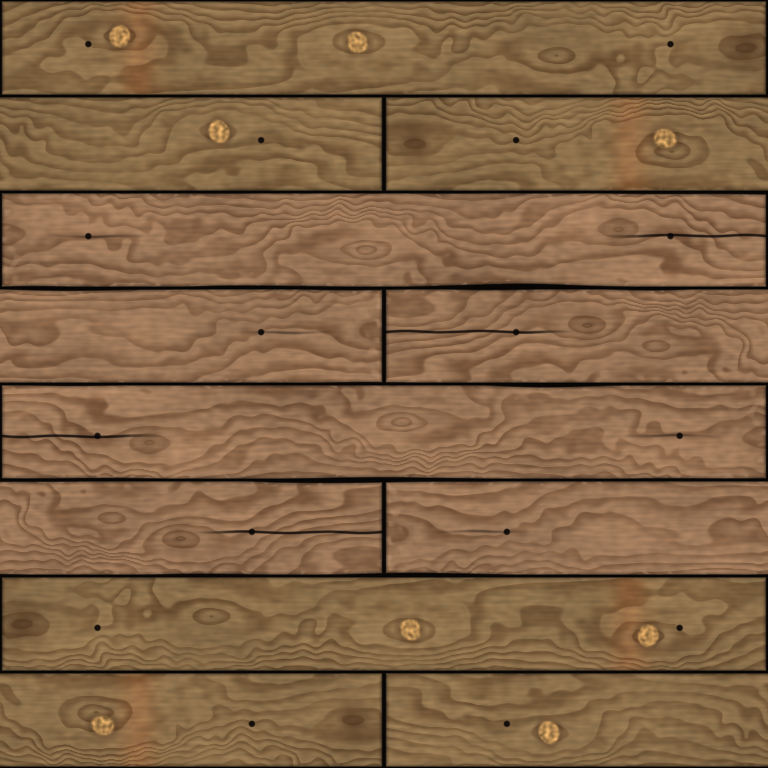
A WebGL 2 fragment shader for this texture:

```glsl
#version 300 es
precision highp float;
// Eight rows of knotty timber planks, joints staggered by half a plank.
// Growth rings are contour lines of one stretched noise field, bent into closed
// rings around each knot; two plank kinds are mirrored and turned for variety.

#define ROWS 8.0
#define RINGS 6.5
#define RING_CONTRAST 0.85
#define FIBRE 0.13
#define BLOTCH 0.16
#define SEAM_HALF 0.0019
#define JOINT_HALF 0.0027
#define EDGE_WEAR 0.007
#define HOLE_RADIUS 0.032

uniform vec2 u_resolution;
out vec4 fragColor;

const vec3 OLIVE = vec3(0.555, 0.445, 0.300);
const vec3 BROWN = vec3(0.615, 0.470, 0.350);
const vec3 LATE_WOOD = vec3(0.70, 0.63, 0.56);
const vec3 PALE_KNOT = vec3(0.74, 0.56, 0.33);
const vec3 DARK_KNOT = vec3(0.27, 0.17, 0.09);
const vec3 SPLINTER = vec3(0.74, 0.58, 0.45);
const vec3 GAP = vec3(0.03, 0.02, 0.02);

// Knots: place along and down the plank, radius, tone (pale > 0, dark < 0)
const vec4 OLIVE_KNOTS[4] = vec4[4](
  vec4(0.155, 0.37, 0.12, 1.0), vec4(0.465, 0.44, 0.12, 0.9),
  vec4(0.725, 0.58, 0.17, -0.1), vec4(0.970, 0.50, 0.17, -0.85));
const vec4 BROWN_KNOTS[4] = vec4[4](
  vec4(0.000, 0.45, 0.24, -0.4), vec4(0.432, 0.60, 0.12, -0.1),
  vec4(0.478, 0.60, 0.12, -0.1), vec4(0.805, 0.39, 0.15, -0.45));
const vec4 OLIVE_SHIFT = vec4(0.06, 0.17, -0.10, -0.01);
const vec4 BROWN_SHIFT = vec4(0.0, 0.17, 0.17, -0.07);

vec2 hashGradient(vec2 p) {
  vec3 h = fract(p.xyx * vec3(0.1031, 0.1030, 0.0973));
  h += dot(h, h.yzx + 33.33);
  return fract((h.xx + h.yz) * h.zy) * 2.0 - 1.0;
}

float noise(vec2 p) {
  vec2 i = floor(p), f = p - i, e = vec2(0.0, 1.0);
  vec2 s = f * f * f * (f * (f * 6.0 - 15.0) + 10.0);
  float low = mix(dot(hashGradient(i), f), dot(hashGradient(i + e.yx), f - e.yx), s.x);
  float high = mix(dot(hashGradient(i + e), f - e), dot(hashGradient(i + 1.0), f - 1.0), s.x);
  return mix(low, high, s.y);
}

// Late wood darkens slowly and ends sharply; blurred out where too fine
float growthRing(float phase) {
  float s = fract(phase), blur = fwidth(phase);
  float line = smoothstep(0.25, 0.85, s) * (1.0 - smoothstep(0.87, 1.0, s));
  return mix(line, 0.37, smoothstep(0.35, 1.0, blur));
}

void main() {
  vec2 uv = gl_FragCoord.xy / u_resolution;
  float px = 1.0 / min(u_resolution.x, u_resolution.y);

  // Plank layout: row from the top, position in the plank, orientation
  float down = (1.0 - uv.y) * ROWS;
  float row = floor(down), odd = mod(row, 2.0);
  vec2 cell = vec2(fract(uv.x + 0.5 * odd), fract(down));
  bool lower = row > 3.5;
  bool brown = abs(row - 3.5) < 2.0;
  vec2 plank = vec2(((odd > 0.5) != lower) ? 1.0 - cell.x : cell.x,
                    lower ? 1.0 - cell.y : cell.y);
  vec2 q = plank * vec2(ROWS, 1.0);
  vec2 seed = vec2(odd * 31.0, brown ? 57.0 : 11.0);

  // Ring field with knots
  float phase = q.y * RINGS + 3.8 * noise(q * vec2(0.55, 1.7) + seed)
              + 0.7 * noise(q * vec2(1.6, 5.0) + seed);
  float pale = 0.0, dark = 0.0;
  for (int i = 0; i < 4; i++) {
    vec4 knot = brown ? BROWN_KNOTS[i] : OLIVE_KNOTS[i];
    knot.x += odd * (brown ? BROWN_SHIFT[i] : OLIVE_SHIFT[i]);
    vec2 d = q - knot.xy * vec2(ROWS, 1.0);
    float wobble = 1.0 + 0.35 * noise(q * 5.0 + seed);
    float stretched = length(d * vec2(0.45, 1.0)) / knot.z * wobble;
    float weight = exp(-0.22 * stretched * stretched);
    phase = mix(phase, knot.y * RINGS + stretched * 2.3, weight);
    float r = length(d) / knot.z * wobble;
    pale = max(pale, knot.w * (1.0 - smoothstep(0.75, 1.05, r)));
    dark = max(dark, -knot.w * exp(-0.8 * r * r));
    dark = max(dark, 0.45 * knot.w * exp(-9.0 * (r - 1.05) * (r - 1.05)));
  }

  // Wood colour: rings, fibres, blotches, blush and knots
  vec3 color = brown ? BROWN : OLIVE;
  color *= mix(vec3(1.0), LATE_WOOD, RING_CONTRAST * growthRing(phase)
         * (0.7 + 0.7 * noise(q * vec2(0.9, 2.0) + seed + 7.0)));
  color *= 1.0 + FIBRE * noise(q * vec2(3.0, 28.0) + seed)
         + FIBRE * noise(q * vec2(9.0, 17.0) + seed)
         + BLOTCH * noise(q * vec2(0.7, 1.6) + seed + 19.0);
  float blush = brown ? 0.0 : exp(-pow((plank.x - 0.18 - 0.5 * odd) / 0.025, 2.0));
  color += blush * vec3(0.06, 0.005, -0.01);
  color = mix(color, DARK_KNOT, 0.75 * dark);
  color = mix(color, PALE_KNOT * (1.0 + 0.7 * noise(q * 22.0)), 0.9 * clamp(pale, 0.0, 1.0));

  // Torn end grain and the drying crack of the brown planks
  if (brown) {
    float tear = noise(vec2(q.x * 5.0 + q.y * 9.0, q.y * 4.0 - q.x * 7.0) + seed);
    color = mix(color, SPLINTER, smoothstep(0.0, 0.4, tear) * exp(-q.x * 5.0) * 0.8);
    float path = abs(q.y - 0.46 - 0.06 * noise(vec2(q.x * 1.5, 3.0)));
    float reach = smoothstep(0.78, 0.86, plank.x + 0.04 * odd)
                + 0.5 * exp(-pow((plank.x - 0.13) / 0.04, 2.0));
    color = mix(color, GAP, 0.8 * reach * (1.0 - smoothstep(0.004, 0.012 + ROWS * px, path)));
  }

  // Nail holes
  for (int i = 0; i < 2; i++) {
    float along = i == 0 ? 0.115 + 0.045 * odd : 0.873 - 0.045 * odd;
    float hole = length(q - vec2(along * ROWS, 0.46)) - HOLE_RADIUS;
    color = mix(color, GAP, 0.9 * (1.0 - smoothstep(-ROWS * px, ROWS * px, hole)));
  }

  // Worn edges and the dark gaps between planks
  float wear = brown ? EDGE_WEAR * max(0.0, noise(vec2(uv.x * 5.0, 3.7 * row + 9.3 * step(0.5, cell.y)))) : 0.0;
  float sideEdge = min(cell.x, 1.0 - cell.x) - JOINT_HALF;
  float rowEdge = min(cell.y, 1.0 - cell.y) / ROWS - SEAM_HALF - wear;
  float edge = min(sideEdge, rowEdge);
  float chips = smoothstep(0.1, 0.4, noise(vec2(uv.x * 90.0, down * 22.0)));
  color = mix(color, SPLINTER, chips * (brown ? 0.7 : 0.3) * (1.0 - smoothstep(0.001, 0.007, rowEdge)));
  color *= 0.72 + 0.28 * smoothstep(0.0, 0.005, edge);
  color = mix(GAP, color, smoothstep(-px, px, edge));
  fragColor = vec4(color, 1.0);
}
```
